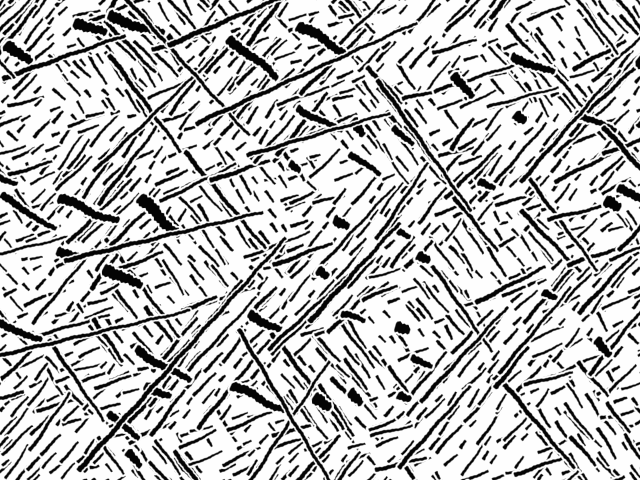
A WebGL 1 fragment shader for this pattern:

```glsl
precision highp float;
// Black needle-like laths and ragged flakes in crossing bundles on white.

uniform vec2 u_resolution;

vec3 hash3(vec2 cell) {
  vec3 k = vec3(dot(cell, vec2(127.1, 311.7)),
                dot(cell, vec2(269.5, 183.3)),
                dot(cell, vec2(419.2, 371.9)));
  return fract(sin(k) * 43758.5453);
}

float cover(float d) {
  float soft = 0.9 / u_resolution.y;
  return 1.0 - smoothstep(-soft, soft, d);
}

// Direction of a bundle: layered sines choose one of three families.
float bundleAngle(vec2 c, float stray) {
  float s = sin(13.0 * c.x + 2.0 * sin(9.0 * c.y))
          + sin(14.0 * c.y - 8.0 * c.x + 1.0) + 1.7 * (stray - 0.5);
  return s > 0.1 ? 0.87 : (s < -0.6 ? -0.92 : 0.36);
}

// Blunt, slightly bent bar with uneven edges; size is half length, half width.
float lathDistance(vec2 p, vec2 size, float phase, float rough) {
  p.y += 0.0012 * sin(p.x * 75.0 + phase) + rough * 0.003 * sin(p.x * 48.0 + phase * 2.0);
  float side = p.y > 0.0 ? 0.0 : 2.1;
  float ragged = sin(p.x * 310.0 + phase + side) + 0.7 * sin(p.x * 730.0 - phase + side * 2.0);
  float width = size.y * (1.0 + 0.12 * ragged - 0.25 * p.x / size.x);
  float corner = width * 0.6;
  vec2 q = abs(p) - vec2(size.x, width) + corner;
  return length(max(q, 0.0)) + min(max(q.x, q.y), 0.0) - corner;
}

// Scatters laths on a jittered grid; each one clears a thin gap around itself.
float scatter(float ink, vec2 p, float pitch, float chance, vec2 lengths,
              vec2 widths, float gap, float flake, float seed) {
  vec2 home = floor(p / pitch);
  for (int j = -2; j <= 2; j++) {
    for (int i = -2; i <= 2; i++) {
      vec2 cell = home + vec2(float(i), float(j));
      vec3 place = hash3(cell + seed);
      vec3 form = hash3(cell + seed + 57.3);
      if (place.z < chance) {
        vec2 centre = (cell + 0.1 + 0.8 * place.xy) * pitch;
        float angle = mix(bundleAngle(centre, form.x), -0.52, flake)
                    + (fract(form.x * 17.0) - 0.5) * mix(0.26, 0.5, flake);
        float c = cos(angle), s = sin(angle);
        vec2 local = mat2(c, -s, s, c) * (p - centre);
        vec2 size = vec2(mix(lengths.x, lengths.y, form.y * form.y),
                         mix(widths.x, widths.y, form.z));
        float d = lathDistance(local, size, form.x * 40.0, flake);
        ink = max(ink * (1.0 - cover(d - gap)), cover(d));
      }
    }
  }
  return ink;
}

void main() {
  vec2 p = gl_FragCoord.xy / u_resolution.y;
  float ink = 0.0;
  // Short slivers, medium laths, thick flakes, then long needles.
  ink = scatter(ink, p, 0.032, 0.92, vec2(0.009, 0.046), vec2(0.0021, 0.0033), 0.0045, 0.0, 3.0);
  ink = scatter(ink, p, 0.085, 0.62, vec2(0.04, 0.135), vec2(0.0027, 0.0043), 0.0045, 0.0, 31.0);
  ink = scatter(ink, p, 0.1, 0.36, vec2(0.014, 0.075), vec2(0.0055, 0.0115), 0.005, 1.0, 71.0);
  ink = scatter(ink, p, 0.2, 0.45, vec2(0.13, 0.37), vec2(0.003, 0.0048), 0.0035, 0.0, 113.0);
  gl_FragColor = vec4(vec3(mix(0.995, 0.015, ink)), 1.0);
}
```
